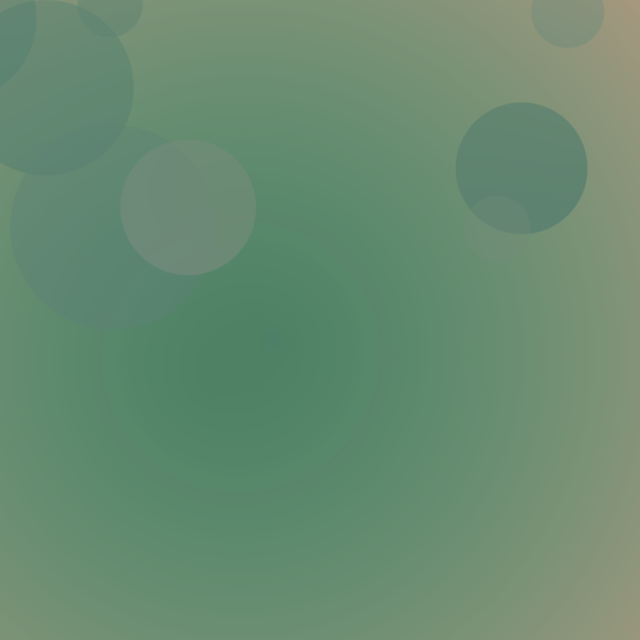
A Shadertoy shader for this background:

```glsl
// Soft green oval glow fading to warm beige, with translucent discs near the top.

const int DISC_COUNT = 8;

// Disc centre (xy) and radius (z), in canvas units
const vec3 DISCS[DISC_COUNT] = vec3[](
    vec3(0.072, 0.863, 0.137), vec3(-0.072, 0.971, 0.129),
    vec3(0.172, 0.993, 0.051), vec3(0.176, 0.645, 0.160),
    vec3(0.294, 0.676, 0.106), vec3(0.815, 0.737, 0.103),
    vec3(0.777, 0.642, 0.052), vec3(0.887, 0.982, 0.057));

// Disc colour (rgb) and opacity (a)
const vec4 TINTS[DISC_COUNT] = vec4[](
    vec4(0.35, 0.51, 0.44, 0.60), vec4(0.33, 0.50, 0.44, 0.50),
    vec4(0.36, 0.51, 0.44, 0.45), vec4(0.36, 0.505, 0.46, 0.45),
    vec4(0.49, 0.55, 0.49, 0.50), vec4(0.365, 0.51, 0.435, 0.92),
    vec4(0.45, 0.545, 0.47, 0.35), vec4(0.45, 0.55, 0.48, 0.50));

// Mean distance to two foci: its level lines are ellipses
float ovalDistance(vec2 p, vec2 focusA, vec2 focusB) {
    return 0.5 * (distance(p, focusA) + distance(p, focusB));
}

// Quadratic ramp from deep green to beige
vec3 glowColor(float d) {
    vec3 core = vec3(0.300, 0.495, 0.381);
    vec3 slope = vec3(0.12, 0.17, 0.17);
    vec3 bend = vec3(0.36, -0.06, -0.04);
    return core + d * (slope + d * bend);
}

// Smooth-edged disc coverage
float discMask(vec2 p, vec3 disc, float edge) {
    return 1.0 - smoothstep(-edge, edge, distance(p, disc.xy) - disc.z);
}

// Narrow soft band around a given distance
float ringBand(float d, float radius, float width) {
    float t = (d - radius) / width;
    return exp(-t * t);
}

void mainImage(out vec4 fragColor, in vec2 fragCoord) {
    vec2 p = fragCoord / iResolution.y;
    float edge = 1.0 / iResolution.y;

    // Background glow with a faint rim and a bluish core
    vec2 focusA = vec2(0.428, 0.470);
    vec2 focusB = vec2(0.326, 0.414);
    float d = ovalDistance(p, focusA, focusB);
    vec3 color = glowColor(d);
    color += vec3(0.002, 0.008, 0.003) * ringBand(d, 0.203, 0.012);
    color += vec3(0.006, -0.004, 0.003) * ringBand(d, 0.225, 0.012);
    color += vec3(-0.005, -0.005, 0.02) * ringBand(distance(p, focusA), 0.0, 0.016);

    // Translucent discs, slightly stronger toward their lower side
    for (int i = 0; i < DISC_COUNT; i++) {
        vec3 disc = DISCS[i];
        float height = (p.y - disc.y) / disc.z;
        float opacity = TINTS[i].a * (1.0 - 0.15 * height);
        float cover = discMask(p, disc, edge);
        color = mix(color, TINTS[i].rgb, cover * clamp(opacity, 0.0, 1.0));
    }

    fragColor = vec4(color, 1.0);
}
```
